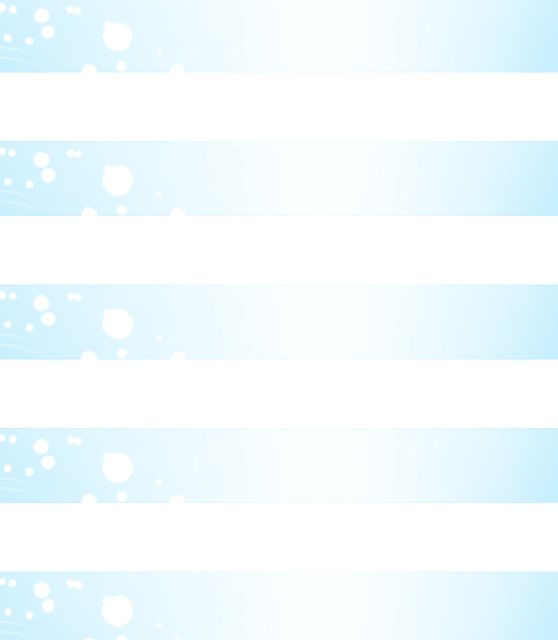
Reproduce this background procedurally as a WebGL 1 fragment shader.

```glsl
precision highp float;
uniform vec2 u_resolution;

// Lengths are in band periods, y runs down from the top of each band
const float PERIODS = 4.46;
const float TOP_OFFSET = 0.0174;
const float BAND_HEIGHT = 0.523;
const float GLOW_X = 2.2;
const float LEFT_REACH = 2.35;
const float RIGHT_REACH = 1.69;
const float EDGE_LINE = 0.010;
const float BUBBLE_SOFTNESS = 0.010;
const float WEAR = 0.05;
const vec2 RING_CENTER = vec2(0.275, 0.17);
const vec2 RING_RADII = vec2(0.30, 0.14);
const float RING_START = 2.08;
const float RING_STEP = 1.79;
const vec3 PAPER = vec3(1.0);
const vec3 GLOW = vec3(0.985, 0.998, 1.0);
const vec3 SKY = vec3(0.79, 0.94, 0.995);

float hash(vec2 p) {
  return fract(sin(dot(p, vec2(127.1, 311.7))) * 43758.5453);
}

float noise(vec2 p) {
  vec2 i = floor(p);
  vec2 f = fract(p);
  f = f * f * (3.0 - 2.0 * f);
  return mix(mix(hash(i), hash(i + vec2(1.0, 0.0)), f.x),
             mix(hash(i + vec2(0.0, 1.0)), hash(i + vec2(1.0, 1.0)), f.x), f.y);
}

// Signed distance to a bubble whose size differs a little in each band
float bubble(vec2 p, vec2 center, float radius, float row) {
  float wear = 1.0 + WEAR * (2.0 * hash(center + row) - 1.0);
  return length(p - center) - radius * wear;
}

float bubbles(vec2 p, float row) {
  // Large bubble with its lobe, the middle pair and a stray dot
  float d = bubble(p, vec2(0.82, 0.275), 0.105, row);
  d = min(d, bubble(p, vec2(0.75, 0.20), 0.032, row));
  d = min(d, bubble(p, vec2(0.29, 0.13), 0.054, row));
  d = min(d, bubble(p, vec2(0.335, 0.238), 0.048, row));
  d = min(d, bubble(p, vec2(1.11, 0.372), 0.020, row));

  for (int i = 0; i < 3; i++) {
    float k = float(i);
    // Small pairs on a ring around the middle pair
    float angle = RING_START + RING_STEP * k;
    vec2 middle = RING_CENTER + RING_RADII * vec2(cos(angle), sin(angle));
    vec2 spread = vec2(0.075, 0.011) / (1.0 + k);
    d = min(d, bubble(p, middle - spread, 0.027, row));
    d = min(d, bubble(p, middle + spread, 0.027, row));

    // Row resting on the lower edge, the middle one higher and smaller
    float lift = 1.0 - abs(k - 1.0);
    vec2 foot = vec2(0.621 + k * (0.146 + 0.081 * k), 0.518 - 0.038 * lift);
    d = min(d, bubble(p, foot, 0.053 - 0.018 * lift, row));
  }
  return d + 0.010 * (noise(p * 30.0 + row * 17.0) - 0.5);
}

vec3 bandColor(vec2 p, float row) {
  // Pale glow that deepens to both sides and towards the lower corners
  float dx = p.x - GLOW_X;
  float left = pow(max(-dx, 0.0) / LEFT_REACH, 1.3);
  float right = pow(max(dx, 0.0) / RIGHT_REACH, 1.8);
  float slope = p.y / BAND_HEIGHT - 0.5;
  float tint = (left + right) * (1.0 + 0.25 * slope);
  tint += 0.06 * (noise(p * 9.0 + row * 5.0) - 0.5) * smoothstep(0.0, 1.0, abs(dx));

  // Thin tinted rims along the band
  float rim = min(p.y, BAND_HEIGHT - p.y);
  tint += 0.16 * (1.0 - smoothstep(0.0, 2.0 * EDGE_LINE, rim));
  vec3 color = mix(GLOW, SKY, clamp(tint, 0.0, 1.0));

  // Faint curved streaks at the lower left
  for (int i = 0; i < 2; i++) {
    float curve = 0.35 + 0.07 * float(i) + 0.9 * p.x * p.x;
    float streak = 1.0 - smoothstep(0.003, 0.014, abs(p.y - curve));
    color = mix(color, PAPER, 0.3 * streak * (1.0 - smoothstep(0.1, 0.35, p.x)));
  }
  return color;
}

void main() {
  float pixel = PERIODS / u_resolution.y;
  float depth = (u_resolution.y - gl_FragCoord.y) * pixel + TOP_OFFSET;
  float row = floor(depth);
  vec2 p = vec2(gl_FragCoord.x * pixel, fract(depth));

  vec3 color = bandColor(p, row);
  float soft = max(BUBBLE_SOFTNESS, pixel);
  color = mix(PAPER, color, smoothstep(-soft, soft, bubbles(p, row)));

  // Bands alternate with plain paper
  float inside = min(p.y, BAND_HEIGHT - p.y);
  color = mix(PAPER, color, smoothstep(-0.5 * pixel, 0.5 * pixel, inside));
  gl_FragColor = vec4(color, 1.0);
}
```
